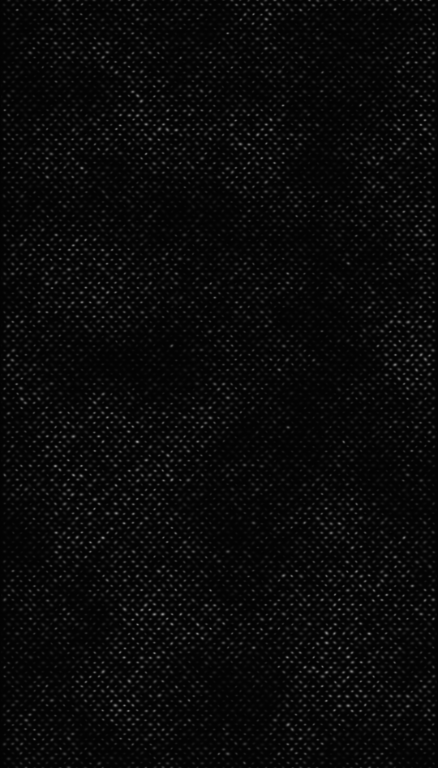
This pattern is drawn by a WebGL 2 fragment shader. Its source:

```glsl
#version 300 es
precision highp float;

uniform vec2 u_resolution;
out vec4 fragColor;

const vec2 REPEATS = vec2(51.0, 80.0);     // lattice cells across and down
const vec2 FLECK_RADII = vec2(0.188, 0.142); // in column pitches
const vec3 GROUND = vec3(0.013);
const vec3 FLECK = vec3(1.0);
const float BRIGHTNESS = 0.185;
const float JITTER = 0.12;
const float MAX_TILT = 0.8;
const float SPARK_CHANCE = 0.015;
const float SPARK_GAIN = 0.22;
const float PATCH_SCALE = 5.5;             // wear patches across the width
const vec2 PATCH_GAIN = vec2(0.4, 1.75);   // worn and bright extremes
const float MARGIN = 0.012;                // dark rim, in canvas widths

float hash(vec2 p) {
    return fract(sin(dot(p, vec2(127.1, 311.7))) * 43758.5453);
}

float valueNoise(vec2 p) {
    vec2 i = floor(p);
    vec2 f = fract(p);
    f = f * f * (3.0 - 2.0 * f);
    float low = mix(hash(i), hash(i + vec2(1.0, 0.0)), f.x);
    float high = mix(hash(i + vec2(0.0, 1.0)), hash(i + 1.0), f.x);
    return mix(low, high, f.y);
}

// Layered noise for the uneven wear
float wear(vec2 p) {
    float sum = 0.0;
    float weight = 0.5;
    for (int octave = 0; octave < 3; octave++) {
        sum += weight * valueNoise(p);
        p = p * 2.1 + 17.3;
        weight *= 0.7;
    }
    return sum / 1.095;
}

// One soft, tilted fleck per cell
float fleckLayer(vec2 grid, float layer, float cellAspect) {
    vec2 id = floor(grid);
    vec2 seed = id + layer * 71.0;
    vec2 shift = vec2(hash(seed + 3.1), hash(seed + 8.7)) - 0.5;
    vec2 p = fract(grid) - 0.5 - JITTER * shift;
    p.y *= cellAspect;

    float tilt = MAX_TILT * (2.0 * hash(seed + 5.9) - 1.0);
    float c = cos(tilt);
    float s = sin(tilt);
    p = mat2(c, -s, s, c) * p;

    float size = mix(0.8, 1.2, hash(seed + 12.4));
    vec2 q = p / (FLECK_RADII * size);
    float shape = exp(-dot(q, q));

    // Broad patches and individual variation
    vec2 place = (id - 0.5 * layer) * vec2(1.0, cellAspect);
    float patchLevel = wear(place / REPEATS.x * PATCH_SCALE);
    float patchGain = mix(PATCH_GAIN.x, PATCH_GAIN.y, smoothstep(0.2, 0.8, patchLevel));
    float ownGain = mix(0.45, 1.65, pow(hash(seed + 21.8), 1.4));
    float spark = step(1.0 - SPARK_CHANCE, hash(seed + 33.2)) * SPARK_GAIN;
    return shape * (BRIGHTNESS * patchGain * ownGain + spark);
}

void main() {
    vec2 uv = gl_FragCoord.xy / u_resolution;
    vec2 grid = uv * REPEATS;
    vec2 cell = u_resolution / REPEATS;
    float cellAspect = cell.y / cell.x;

    // Two interleaved lattices make the diamond layout
    float light = 0.0;
    for (int i = 0; i < 2; i++) {
        float layer = float(i);
        light += fleckLayer(grid + 0.5 * layer, layer, cellAspect);
    }

    // Fade at the side rims
    float side = min(uv.x, 1.0 - uv.x);
    light *= smoothstep(0.0, MARGIN, side);

    fragColor = vec4(GROUND + FLECK * light, 1.0);
}
```
